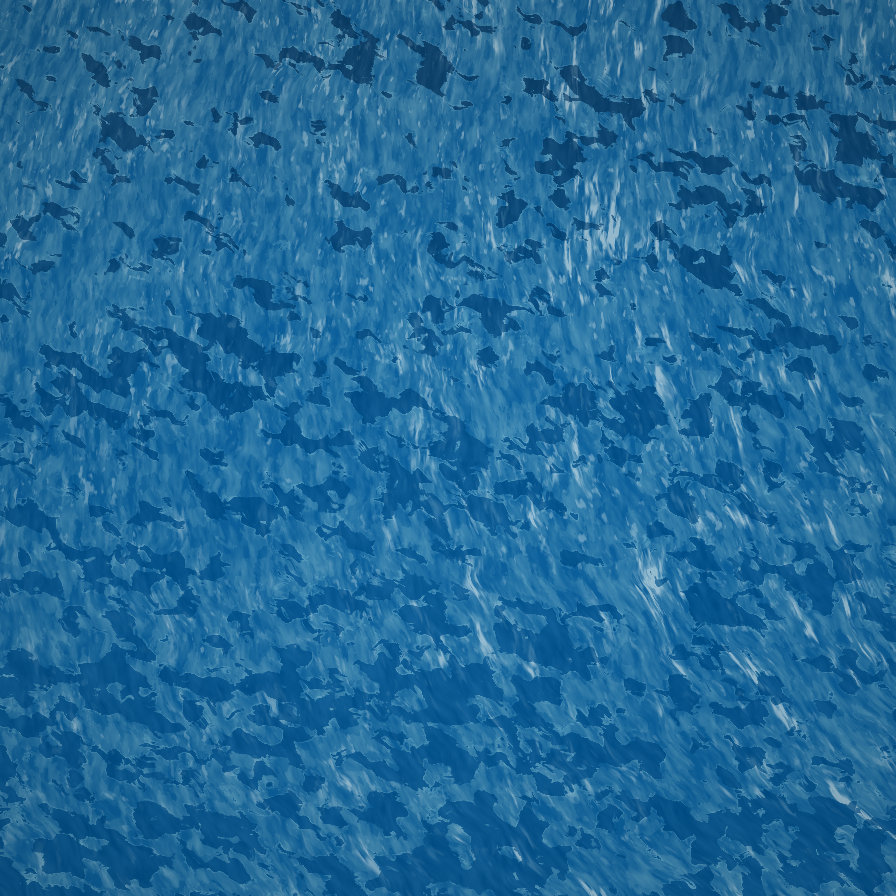
Give the GLSL for this texture, as a three.js fragment shader.

```glsl
// Wind-ruffled deep blue water with ragged dark patches and pale slanted streaks.
varying vec2 vUv;

float hash(vec2 p) {
  vec3 q = fract(vec3(p.xyx) * 0.1031);
  q += dot(q, q.yzx + 33.33);
  return fract((q.x + q.y) * q.z);
}

float noise(vec2 p) {
  vec2 cell = floor(p);
  vec2 f = fract(p);
  f = f * f * (3.0 - 2.0 * f);
  float low = mix(hash(cell), hash(cell + vec2(1.0, 0.0)), f.x);
  float high = mix(hash(cell + vec2(0.0, 1.0)), hash(cell + vec2(1.0, 1.0)), f.x);
  return mix(low, high, f.y);
}

// Layered noise, turned a little between octaves to hide the grid
float fbm(vec2 p) {
  float sum = 0.0;
  float amp = 0.5;
  for (int i = 0; i < 5; i++) {
    sum += amp * noise(p);
    p = mat2(0.92, 0.39, -0.39, 0.92) * p * 2.03 + 17.3;
    amp *= 0.52;
  }
  return sum;
}

// Streak layer without rotation, so that its grain stays aligned
float grain(vec2 p) {
  return 0.55 * noise(p) + 0.3 * noise(p * 2.1 + 9.7) + 0.15 * noise(p * 4.3 + 31.1);
}

void main() {
  vec2 uv = vUv;

  // Flow coordinates: streaks lean right going down, and left in the upper left
  float across = uv.x + 0.4 * uv.y - 0.45 * uv.y * uv.y + 0.6 * uv.x * uv.y;
  across += 0.02 * noise(uv * 17.0) + 0.008 * noise(uv * 45.0);
  vec2 flow = vec2(across, uv.y);
  float broad = fbm(uv * 4.0 + 3.0);

  // Lit water: small ragged plates plus fine slanted grain
  vec3 deepBlue = vec3(0.06, 0.385, 0.61);
  vec3 paleBlue = vec3(0.23, 0.515, 0.68);
  float plates = smoothstep(0.47, 0.52, fbm(flow * vec2(75.0, 52.0) + 40.0));
  float fine = grain(flow * vec2(120.0, 52.0));
  float tone = 0.42 * plates + 1.6 * (fine - 0.5) + 0.24 + 0.4 * (broad - 0.48);
  vec3 color = mix(deepBlue, paleBlue, clamp(tone, -0.1, 1.3));

  // Dark patches: few and small at the top, merging toward the bottom
  vec2 warp = vec2(noise(uv * 75.0), noise(uv * 75.0 + 57.0)) - 0.5;
  vec2 patchUv = vec2(uv.x, uv.y + 0.3 * uv.x) + 0.012 * warp;
  float field = fbm(patchUv * vec2(37.0, 56.0) + 11.0);
  field += 0.42 * (fbm(uv * vec2(9.0, 14.0) + 71.0) - 0.48);
  float edge = field - mix(0.515, 0.66, smoothstep(0.0, 1.05, uv.y));
  float dark = smoothstep(-0.012, 0.016, edge);

  // Thin pale rim hugging the outside of each patch
  float rim = smoothstep(-0.06, -0.025, edge) * (1.0 - dark);
  color += rim * vec3(0.10, 0.085, 0.055) * smoothstep(0.35, 0.65, noise(uv * 95.0));

  vec3 patchColor = mix(vec3(0.025, 0.335, 0.56), vec3(0.04, 0.265, 0.445), smoothstep(0.35, 1.0, uv.y));
  patchColor += 0.09 * (fine - 0.5) + 0.05 * (broad - 0.48);
  color = mix(color, patchColor, dark * 0.95);

  // Bright wisps, strongest on the right, broken up by fine threads
  float wisp = smoothstep(0.62, 0.84, grain(flow * vec2(55.0, 19.0) + 5.0));
  wisp *= smoothstep(0.3, 0.7, grain(flow * vec2(210.0, 62.0)));
  wisp *= 0.45 + 0.65 * smoothstep(0.15, 0.75, uv.x);

  // Short glints gathered in loose groups
  float glint = smoothstep(0.62, 0.8, grain(flow * vec2(135.0, 80.0) + 23.0));
  glint *= smoothstep(0.38, 0.62, fbm(uv * 13.0 + 90.0)) * mix(0.4, 0.75, uv.y);
  float light = clamp(1.15 * wisp + glint, 0.0, 1.0) * (1.0 - 0.7 * dark);
  color = mix(color, vec3(0.58, 0.73, 0.81), light);

  // Greyer far water at the top, darker corners all round
  float grey = dot(color, vec3(0.3, 0.59, 0.11));
  color = mix(color, vec3(grey), 0.09 * smoothstep(0.6, 1.0, uv.y));
  vec2 fromCenter = uv - vec2(0.52, 0.48);
  color *= 1.02 - 0.36 * dot(fromCenter, fromCenter);

  gl_FragColor = vec4(color, 1.0);
}
```
